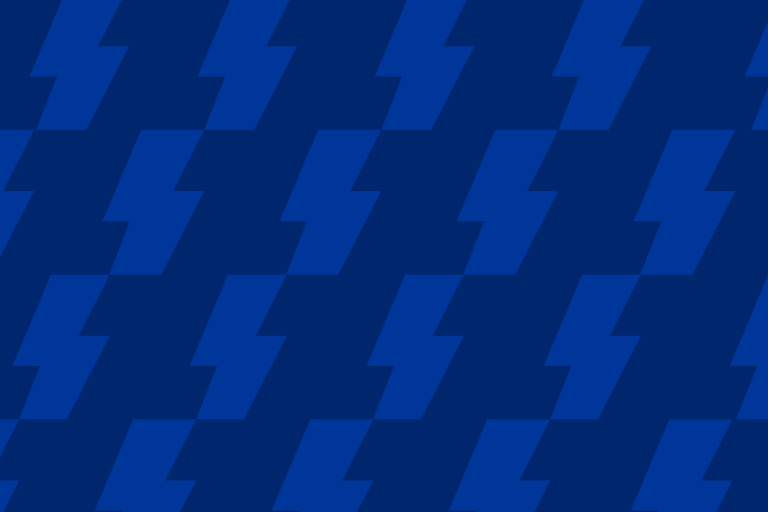
Give the GLSL for this pattern, as a Shadertoy shader.

```glsl
// Staggered rows of flat lightning bolts in two blues. Each bolt is the span between
// two slanted edges that jump sideways part way up; rows lean so that bolts meet
// corner to corner, with small per-row changes in width and outer spacing.

const vec3 GROUND = vec3(0.0, 0.15, 0.43);
const vec3 BOLT   = vec3(0.0, 0.21, 0.60);

// Layout: one unit is the height of a row
const float ROWS_PER_HEIGHT = 3.538;
const float TOP_CROP = 0.102;     // part of the first row cut off by the top
const float PITCH    = 1.2235;    // spacing of bolts along a row
const int   ROWS     = 4;
const int   COLUMNS  = 5;

// Per row, from the top down
const vec4 ROW_START   = vec4(0.187, -0.470, 0.131, -0.525);
const vec4 ROW_TRIM    = vec4(0.014, 0.0, 0.030, 0.0);    // narrowing of the bolts
const vec4 FIRST_NUDGE = vec4(0.062, 0.048, 0.0, 0.0);    // shift of the first bolt
const vec4 LAST_NUDGE  = vec4(0.110, 0.0, 0.062, 0.035);  // shift of the last bolt

// Bolt edges: height of the sideways jump, then x at the start and slope of each part
const float LEFT_JUMP  = 0.370;
const float RIGHT_JUMP = 0.5775;
const vec2 LEFT_LOW   = vec2(0.0, 0.393);
const vec2 LEFT_HIGH  = vec2(-0.045, 0.423);
const vec2 RIGHT_LOW  = vec2(0.360, 0.515);
const vec2 RIGHT_HIGH = vec2(0.4425, 0.508);

// Antialiased step, one pixel wide
float cover(float d, float px) {
    return clamp(d / px + 0.5, 0.0, 1.0);
}

// Coverage of the area to the right of a slanted edge
float rightOf(vec2 p, vec2 edge, float px) {
    return cover((p.x - edge.x - edge.y * p.y) * inversesqrt(1.0 + edge.y * edge.y), px);
}

// Bolt standing on its lower left corner at the origin, one unit tall
float bolt(vec2 p, float trim, float px) {
    vec2 q = vec2(p.x + trim, p.y);
    float left = mix(rightOf(p, LEFT_LOW, px),
                     rightOf(p - vec2(0.0, LEFT_JUMP), LEFT_HIGH, px),
                     cover(p.y - LEFT_JUMP, px));
    float right = mix(rightOf(q, RIGHT_LOW, px),
                      rightOf(q - vec2(0.0, RIGHT_JUMP), RIGHT_HIGH, px),
                      cover(p.y - RIGHT_JUMP, px));
    return left * (1.0 - right) * cover(p.y, px) * cover(1.0 - p.y, px);
}

void mainImage(out vec4 fragColor, in vec2 fragCoord) {
    float px = ROWS_PER_HEIGHT / iResolution.y;
    float x = fragCoord.x * px;
    float depth = (iResolution.y - fragCoord.y) * px + TOP_CROP;

    float mask = 0.0;
    for (int row = 0; row < ROWS; row++) {
        for (int col = 0; col < COLUMNS; col++) {
            float start = ROW_START[row] + float(col) * PITCH;
            if (col == 0) start += FIRST_NUDGE[row];
            if (col == COLUMNS - 1) start += LAST_NUDGE[row];
            vec2 p = vec2(x - start, float(row + 1) - depth);
            mask += bolt(p, ROW_TRIM[row], px);
        }
    }

    fragColor = vec4(mix(GROUND, BOLT, min(mask, 1.0)), 1.0);
}
```
